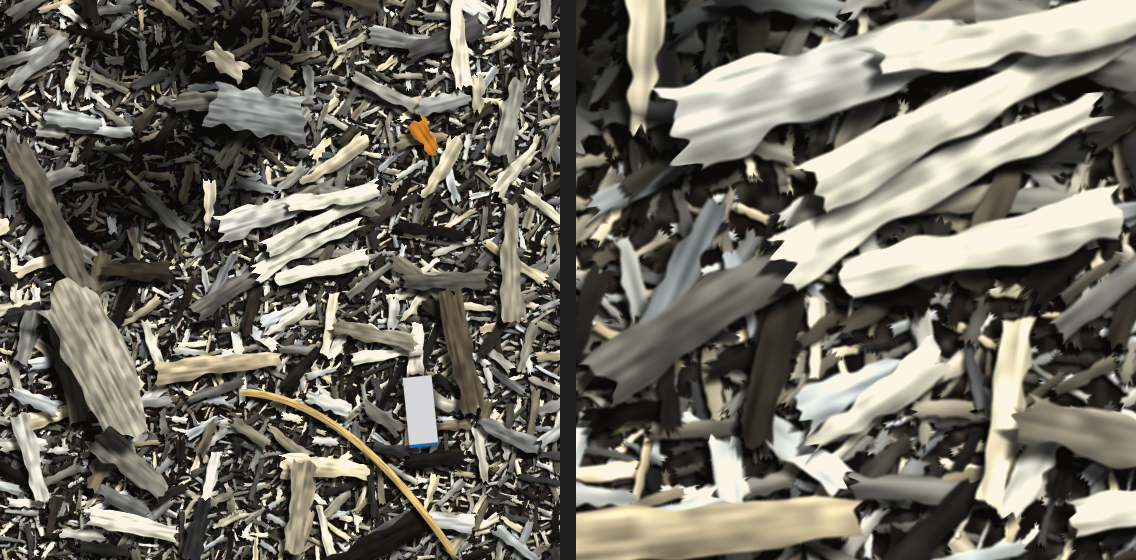
Left: the whole. Right: its middle third, enlarged.
Give the GLSL for this texture, as a Shadertoy shader.

```glsl
// Sunlit wood mulch: layers of splintered chips, fine at the bottom and coarse on top,
// each one a ragged tapered bar with fibre grain and a cast shadow.
// A broken log, pale sticks, a straw stem, a dry leaf and a blank tag lie on top.

#define LAYERS 8
#define FINEST_GRID 56.0
#define GRID_RATIO 0.74
#define LEAN 0.6
#define ANGLE_SPREAD 2.7
#define EDGE 0.0015
#define SHADOW_DEPTH 0.72
#define SHADOW_DIR vec2(-0.6, -0.8)
#define BRIGHTEST 1.4
#define SOIL vec3(0.075, 0.056, 0.047)
#define CREAM vec3(0.95, 0.92, 0.85)

float hash(vec2 p) {
    return fract(sin(dot(p, vec2(127.1, 311.7))) * 43758.5);
}

float noise(vec2 p) {
    vec2 i = floor(p), f = fract(p);
    f = f * f * (3.0 - 2.0 * f);
    return mix(mix(hash(i), hash(i + vec2(1, 0)), f.x),
               mix(hash(i + vec2(0, 1)), hash(i + vec2(1, 1)), f.x), f.y);
}

mat2 rotation(float a) {
    return mat2(cos(a), -sin(a), sin(a), cos(a));
}

// Wood colour from dark to sunlit, cool grey to warm tan
vec3 wood(float tone, float warmth) {
    vec3 tint = mix(vec3(0.93, 1.0, 1.09), vec3(1.05, 1.0, 0.87), warmth);
    return mix(SOIL, CREAM, tone) * tint;
}

// Signed distance to a ragged, bent, tapered splinter along x
float splinter(vec2 q, vec2 size, float seed) {
    float along = q.x / size.x;
    q.y += (seed - 0.5) * 0.14 * size.x * along * along;
    float ragged = noise(vec2(along * 4.0 + seed * 90.0, sign(q.y) * 3.0)) - 0.5;
    float torn = noise(vec2(q.y / size.y * 2.5, seed * 70.0)) - 0.5;
    float width = size.y * (1.0 - 0.4 * along * (seed * 2.0 - 1.0) + 0.6 * ragged);
    return max(abs(q.y) - width, abs(q.x) - size.x + 1.2 * size.y * torn);
}

// Lays one chip and its shadow over a colour; edge is the blur in local units
vec3 layChip(vec3 under, vec2 p, float angle, vec2 size, vec3 base, float seed, float edge) {
    mat2 turn = rotation(angle);
    vec2 q = turn * p;
    vec2 shifted = turn * (p - SHADOW_DIR * size.y * 0.9);
    float soft = edge + 0.25 * size.y;
    float shadow = smoothstep(soft, -soft, splinter(shifted, size, seed));
    under *= 1.0 - SHADOW_DEPTH * shadow;

    float fibre = noise(q / (edge * vec2(24.0, 3.0)) + seed * 60.0);
    float patches = noise(q / (edge * vec2(9.0, 6.0)) + seed * 31.0);
    float side = clamp(q.y / size.y * cos(angle), -1.0, 1.0);
    float shade = (0.5 + 0.42 * fibre + 0.3 * patches) * (0.93 + 0.2 * side);
    float mask = smoothstep(edge, -edge, splinter(q, size, seed));
    return mix(under, base * shade, mask);
}

// One jittered grid of chips; cells are visited by residue so overlaps stay consistent
vec3 chipLayer(vec3 col, vec2 uv, float grid, float density, float layer) {
    vec2 p = uv * grid, home = floor(p);
    for (int k = 0; k < 9; k++) {
        vec2 residue = vec2(k % 3, k / 3);
        vec2 cell = home + mod(residue - home + 1.0, 3.0) - 1.0;
        vec2 id = cell + layer * 17.3;
        if (hash(id) > density) continue;
        vec2 centre = cell + 0.15 + 0.7 * vec2(hash(id + 1.7), hash(id + 3.1));
        float angle = LEAN + (hash(id + 5.3) - 0.5) * ANGLE_SPREAD;
        vec2 size = vec2(mix(0.35, 0.8, hash(id + 7.9)), mix(0.07, 0.16, hash(id + 9.2)));
        vec3 base = wood(mix(0.05, BRIGHTEST, hash(id + 11.4)), hash(id + 13.6));
        col = layChip(col, p - centre, angle, size, base, hash(id + 15.8), EDGE * grid);
    }
    return col;
}

// Broad light and shade: dim far side, a dark hollow at the left, blotches elsewhere
float sunlight(vec2 uv) {
    float blotch = 0.6 * noise(uv * 4.0 + 2.3) + 0.4 * noise(uv * 10.0);
    vec2 hollow = uv - vec2(0.22, 0.66);
    float level = blotch + 0.15 - 0.3 * smoothstep(0.68, 1.0, uv.y)
                - 0.5 * exp(-45.0 * dot(hollow, hollow));
    return mix(0.28, 1.0, smoothstep(0.18, 0.48, level));
}

// Curved straw stem running down to the right
vec3 layStem(vec3 col, vec2 uv) {
    float x = uv.x - 0.42;
    float d = (uv.y - 0.3 + 1.9 * x * x) / sqrt(1.0 + 14.4 * x * x);
    float span = smoothstep(0.0, 0.02, x) * smoothstep(0.4, 0.38, x);
    col *= 1.0 - 0.6 * span * smoothstep(0.012, 0.004, abs(d + 0.009));
    vec3 straw = vec3(0.9, 0.76, 0.48) * (0.7 + 0.4 * noise(vec2(x * 60.0, d * 400.0)) + 25.0 * d);
    return mix(col, straw, span * smoothstep(EDGE, -EDGE, abs(d) - 0.0065));
}

// Blank plastic tag with a blue lower rim
vec3 layTag(vec3 col, vec2 uv) {
    vec2 q = rotation(0.1) * (uv - vec2(0.751, 0.265));
    vec2 gap = abs(q) - vec2(0.024, 0.061);
    float d = length(max(gap, 0.0)) + min(max(gap.x, gap.y), 0.0) - 0.002;
    col *= 1.0 - 0.5 * smoothstep(0.015, 0.0, d);
    vec3 face = mix(vec3(0.1, 0.4, 0.68), vec3(0.84, 0.84, 0.85), smoothstep(-0.059, -0.056, q.y));
    return mix(col, face, smoothstep(EDGE, -EDGE, d));
}

void mainImage(out vec4 fragColor, in vec2 fragCoord) {
    vec2 uv = fragCoord / iResolution.y;
    vec3 col = wood(0.25 * pow(noise(uv * 130.0), 2.0), 0.6);

    // Litter; the two coarsest layers catch full sun
    for (int i = 0; i < LAYERS; i++) {
        float level = float(i);
        if (i == LAYERS - 2) col *= sunlight(uv);
        col = chipLayer(col, uv, FINEST_GRID * pow(GRID_RATIO, level), 1.0 - 0.1 * level, level);
    }

    // Broken log, weathered chunk and dry leaf
    col = layChip(col, uv - vec2(0.09, 0.61), -1.13, vec2(0.15, 0.022), wood(0.5, 0.7), 0.4, EDGE);
    col = layChip(col, uv - vec2(0.175, 0.36), -1.1, vec2(0.13, 0.045), wood(0.85, 0.6), 0.6, EDGE);
    col = layChip(col, uv - vec2(0.46, 0.8), -0.17, vec2(0.09, 0.036), wood(0.75, 0.1), 0.55, EDGE);
    col = layChip(col, uv - vec2(0.76, 0.755), -1.0, vec2(0.036, 0.014), vec3(0.95, 0.6, 0.2), 0.8, EDGE);

    // Pale sticks
    for (int i = 0; i < 4; i++) {
        float n = float(i), seed = hash(vec2(n, 4.0));
        vec2 centre = vec2(0.48 + 0.14 * hash(vec2(n, 8.0)), 0.52 + 0.042 * n);
        vec2 size = vec2(0.07 + 0.04 * seed, 0.013);
        col = layChip(col, uv - centre, 0.05 + 0.5 * seed, size, wood(1.35, 0.5), seed, EDGE);
    }

    col = layTag(layStem(col, uv), uv);
    fragColor = vec4(clamp(col, SOIL * 0.6, vec3(0.99, 0.96, 0.9)), 1.0);
}
```
